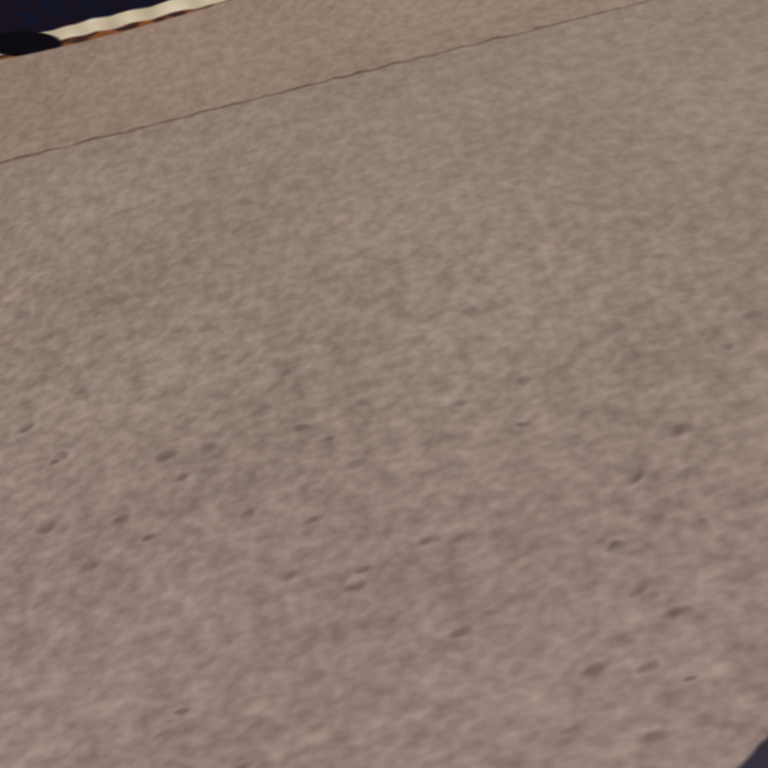
Reproduce this texture procedurally as a Shadertoy shader.

```glsl
// Sunlit grey-brown pavement seen at a slant: foreshortened gradient noise
// makes the grain, scattered ellipses make pits and pale chips. A thin seam
// crosses the top; a shaded curb and a dark corner close the frame.

#define TILT 0.31            // direction of the grain, radians
#define GRAIN_SCALE 70.0
#define GRAIN_CONTRAST 0.085
#define PIT_DENSITY 0.36
#define CHIP_DENSITY 0.07
#define SOFTNESS 0.0025
#define STONE vec3(0.562, 0.488, 0.452)
#define WARM_STONE vec3(0.575, 0.480, 0.425)
#define PIT_COLOR vec3(0.34, 0.27, 0.25)
#define CHIP_COLOR vec3(0.72, 0.63, 0.58)
#define SHADOW vec3(0.09, 0.07, 0.11)
#define CURB vec3(0.76, 0.70, 0.60)

vec2 hash2(vec2 p) {
    vec3 q = fract(p.xyx * vec3(0.1031, 0.1030, 0.0973));
    q += dot(q, q.yzx + 33.33);
    return fract((q.xx + q.yz) * q.zy);
}

float cornerSlope(vec2 cell, vec2 offset) {
    float angle = 6.2832 * hash2(cell + 200.0).x;
    return dot(vec2(cos(angle), sin(angle)), offset);
}

float gradientNoise(vec2 p) {
    vec2 i = floor(p), f = p - i;
    vec2 u = f * f * f * (f * (f * 6.0 - 15.0) + 10.0);
    vec2 e = vec2(1.0, 0.0);
    return mix(
        mix(cornerSlope(i, f), cornerSlope(i + e, f - e), u.x),
        mix(cornerSlope(i + e.yx, f - e.yx), cornerSlope(i + 1.0, f - 1.0), u.x),
        u.y);
}

// Soft elongated specks, at most one per cell
float specks(vec2 p, float seed, float density) {
    vec2 cell = floor(p);
    float mask = 0.0;
    for (int y = -1; y <= 1; y++)
    for (int x = -1; x <= 1; x++) {
        vec2 c = cell + vec2(x, y);
        vec2 place = hash2(c + seed);
        vec2 trait = hash2(c + seed + 71.0);
        vec2 radius = vec2(0.21, 0.13) * mix(0.65, 1.2, trait.y);
        vec2 d = (p - c - place) / radius;
        d.y -= 0.35 * d.x * (place.x - 0.3);
        float strength = 1.0 - trait.x / density;
        if (strength > 0.0)
            mask = max(mask, sqrt(strength) * smoothstep(1.3, 0.2, length(d)));
    }
    return mask;
}

// Tilted coordinates whose features shrink toward the top
vec2 groundCoords(vec2 uv) {
    vec2 p = uv - 0.5;
    float c = cos(TILT), s = sin(TILT);
    p = vec2(c * p.x + s * p.y, c * p.y - s * p.x);
    float nearness = 1.4 - p.y;
    return vec2(p.x / nearness, -log(nearness)) + 4.0;
}

vec3 pavement(vec2 uv, float seamSide) {
    vec2 g = groundCoords(uv);
    vec2 grainPos = g * GRAIN_SCALE * vec2(1.0, 1.7);
    float lower = smoothstep(0.95, 0.45, uv.y);

    // Grain at three sizes plus broad worn patches
    float coarse = gradientNoise(grainPos * 0.48);
    float middle = gradientNoise(grainPos + 17.0);
    float fine = gradientNoise(grainPos * 1.9 + 43.0);
    float tone = 0.65 * coarse + 0.85 * middle + 0.45 * fine;
    tone *= GRAIN_CONTRAST * mix(0.65, 1.0, lower);
    tone += 0.035 * gradientNoise(g * vec2(4.0, 9.0));
    tone += 0.02 * (uv.x - 0.5) * (uv.y - 0.2);

    vec3 color = mix(STONE, WARM_STONE, 0.75 * seamSide);
    color += vec3(0.004, -0.002, 0.003) * (1.0 - 2.0 * uv.y);
    color += tone * vec3(1.0, 0.98, 0.95);

    // Pits and chips, mostly in the nearer half
    vec2 speckPos = g * vec2(22.0, 31.0) + 0.12 * vec2(middle, coarse);
    float pits = specks(speckPos, 5.0, PIT_DENSITY) * smoothstep(0.78, 0.42, uv.y);
    float chips = specks(speckPos * 0.9, 137.0, CHIP_DENSITY) * lower;
    color = mix(color, PIT_COLOR, 0.68 * pits * (0.8 + 0.7 * middle));
    return mix(color, CHIP_COLOR, 0.6 * chips);
}

void mainImage(out vec4 fragColor, in vec2 fragCoord) {
    vec2 uv = fragCoord / iResolution.xy;
    float soft = max(SOFTNESS, 1.0 / iResolution.y);
    float wobble = gradientNoise(uv * 38.0);

    // Seam between the two slabs
    float seam = uv.y - 0.788 - 0.25 * uv.x - 0.003 * wobble;
    vec3 color = pavement(uv, smoothstep(-soft, soft, seam));
    float seamLine = smoothstep(soft + 0.001, 0.0, abs(seam));
    color -= 0.13 * seamLine * mix(1.0, 0.55, uv.x) * (0.85 + 0.6 * wobble);

    // Shaded strip with rusty stains beyond the far edge
    float edge = uv.y - 0.922 - 0.2 * uv.x - 0.2 * uv.x * uv.x;
    float stain = smoothstep(-0.15, 0.25, gradientNoise(uv * vec2(35.0, 80.0)));
    float curbLine = uv.y - 0.937 - 0.24 * uv.x - 0.003 * wobble;
    vec3 rust = mix(SHADOW, vec3(0.48, 0.29, 0.17), 0.35 + 0.65 * stain);
    vec3 beyond = mix(rust, SHADOW + vec3(-0.02, 0.01, 0.03) * stain,
                      smoothstep(-soft, soft, curbLine));

    // Pale curb and the dark opening at its end
    float curb = smoothstep(0.009 + soft, 0.009 - soft, abs(curbLine));
    beyond = mix(beyond, CURB + 0.12 * wobble, curb);
    float opening = length((uv - vec2(0.03, 0.943)) / vec2(0.05, 0.016));
    beyond = mix(beyond, SHADOW * 0.6, smoothstep(1.12, 0.88, opening));
    color = mix(color, beyond, smoothstep(-soft, soft, edge));

    // Dark lower right corner
    float corner = uv.x - 0.96 - 0.9 * uv.y + 0.006 * wobble;
    color = mix(color, SHADOW + 0.12, smoothstep(-0.006, 0.008, corner));

    fragColor = vec4(clamp(color, 0.0, 1.0), 1.0);
}
```
